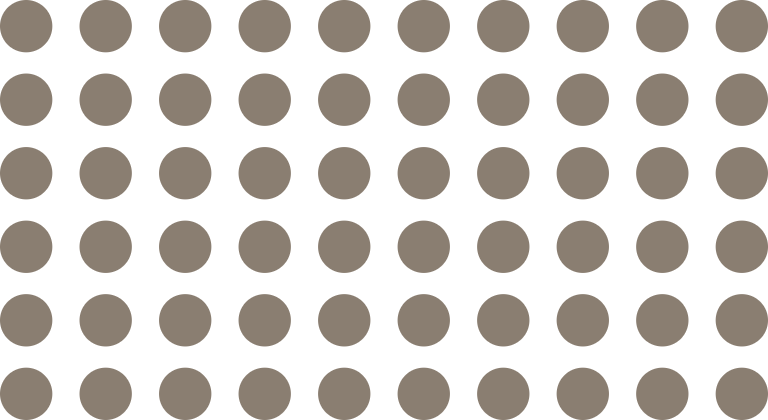
Give the GLSL for this pattern, as a WebGL 1 fragment shader.

```glsl
precision highp float;

uniform vec2 u_resolution;

const vec2 DOT_COUNT = vec2(10.0, 6.0);
const float DOT_RADIUS = 0.0623; // in canvas heights
const vec3 PAPER = vec3(1.0);
const vec3 TAUPE = vec3(0.542, 0.494, 0.442);

// Signed distance to the nearest dot of a grid whose outer dots touch the edges
float dotGridDistance(vec2 point, vec2 extent, vec2 count, float radius) {
    vec2 pitch = (extent - 2.0 * radius) / (count - 1.0);
    vec2 fromFirst = point - radius;
    vec2 cell = clamp(floor(fromFirst / pitch + 0.5), vec2(0.0), count - 1.0);
    return length(fromFirst - cell * pitch) - radius;
}

// Antialiased coverage, one pixel wide across the edge
float coverage(float signedDistance, float pixel) {
    return clamp(0.5 - signedDistance / pixel, 0.0, 1.0);
}

void main() {
    // Canvas height is one unit
    float pixel = 1.0 / u_resolution.y;
    vec2 point = gl_FragCoord.xy * pixel;
    vec2 extent = u_resolution * pixel;

    float dist = dotGridDistance(point, extent, DOT_COUNT, DOT_RADIUS);
    gl_FragColor = vec4(mix(PAPER, TAUPE, coverage(dist, pixel)), 1.0);
}
```
